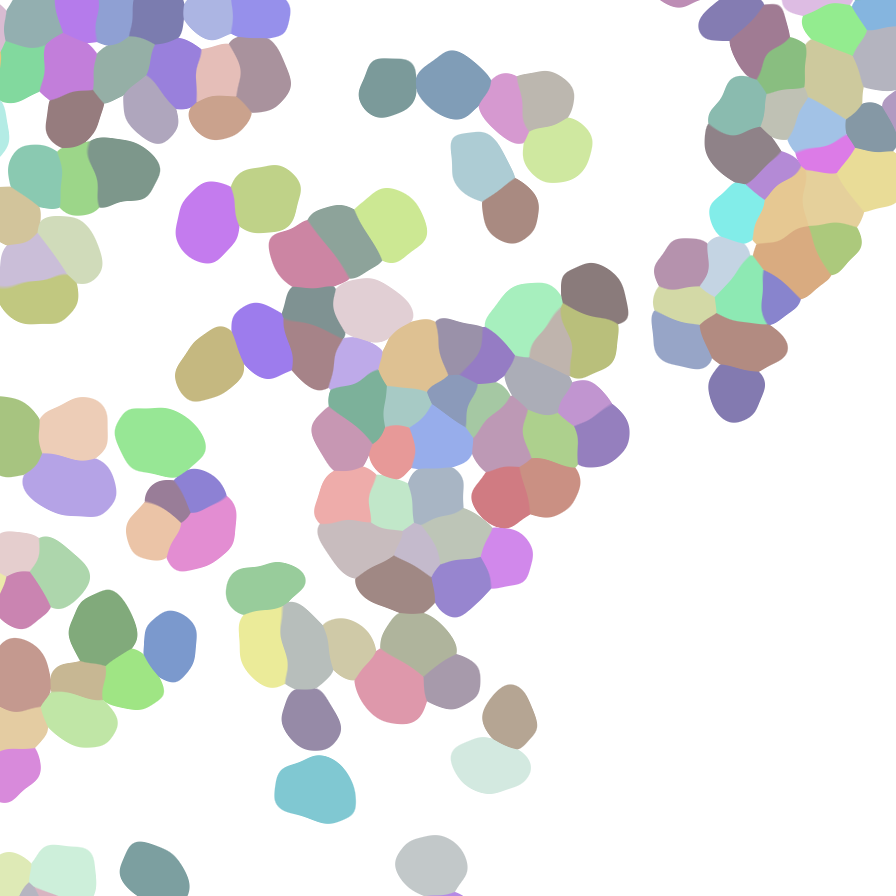
Reproduce this pattern procedurally as a Shadertoy shader.

```glsl
// Clustered round cells in muted random colours on a white ground.
// Jittered grid seeds survive inside capsule-shaped colonies or in loose groups;
// each point takes the nearest elliptical seed, so crowded cells press flat.

const float GRID = 19.0;                  // seeds per canvas height
const float JITTER = 0.72;                // seed scatter within its grid square
const vec2 RADIUS = vec2(0.60, 0.86);     // smallest and largest, in grid units
const float STRETCH = 0.22;               // greatest elongation of a cell
const float WOBBLE = 0.055;               // waviness of outlines, in grid units
const float GROUP_CHANCE = 0.34;          // share of 2x2 blocks with loose cells
const float MEMBER_CHANCE = 0.58;         // share of seeds kept in such a block
const vec3 BARE_DISC = vec3(1.06, 0.0, 0.50); // empty region: centre, radius
const vec3 BACKGROUND = vec3(1.0);
const float TONE_LOW = 0.48;
const float TONE_RANGE = 0.46;
const float TONE_GAMMA = 1.3;

// Colonies: spine from xy to zw, and half width.
const int COLONIES = 6;
const vec4 SPINE[COLONIES] = vec4[COLONIES](
    vec4(0.50, 0.47, 0.58, 0.53), vec4(0.79, 0.68, 0.97, 0.92),
    vec4(-0.05, 0.97, 0.24, 0.95), vec4(0.03, 0.23, 0.13, 0.27),
    vec4(0.00, 0.00, 0.18, 0.02), vec4(0.13, 0.53, 0.35, 0.29));
const float WIDTH[COLONIES] = float[COLONIES](0.13, 0.09, 0.08, 0.035, 0.025, 0.022);

vec3 hash3(vec2 p) {
    vec3 q = vec3(dot(p, vec2(127.1, 311.7)),
                  dot(p, vec2(269.5, 183.3)),
                  dot(p, vec2(419.2, 371.9)));
    return fract(sin(q) * 43758.5);
}

float segmentDistance(vec2 p, vec2 a, vec2 b) {
    vec2 pa = p - a, ba = b - a;
    return length(pa - ba * clamp(dot(pa, ba) / dot(ba, ba), 0.0, 1.0));
}

// True where a seed centred at c (canvas units) grows into a cell.
bool isAlive(vec2 c, vec2 id) {
    for (int i = 0; i < COLONIES; i++)
        if (segmentDistance(c, SPINE[i].xy, SPINE[i].zw) < WIDTH[i]) return true;
    if (distance(c, BARE_DISC.xy) < BARE_DISC.z) return false;
    return hash3(floor(id * 0.5) + 71.0).x < GROUP_CHANCE
        && hash3(id + 37.0).y < MEMBER_CHANCE;
}

vec3 cellColour(vec2 id) {
    return TONE_LOW + TONE_RANGE * pow(hash3(id + 113.0), vec3(TONE_GAMMA));
}

// Signed distance from an offset to an ellipse-like cell, in grid units.
float cellDistance(vec2 offset, vec2 id) {
    vec3 h = hash3(id + 59.0);
    float a = 3.14159 * h.x;
    float s = 1.0 + STRETCH * h.y;
    vec2 q = mat2(cos(a), -sin(a), sin(a), cos(a)) * offset;
    return length(q * vec2(1.0 / s, s)) - mix(RADIUS.x, RADIUS.y, h.z);
}

// Layered sines that bend the outlines gently.
vec2 warp(vec2 p) {
    vec2 w = sin(p.yx * 3.1 + vec2(0.7, 2.3) + 1.5 * sin(p * 1.3));
    w += 0.5 * sin(p.yx * 6.7 + p * 2.9 + vec2(4.1, 1.2));
    return WOBBLE * w;
}

void mainImage(out vec4 fragColor, in vec2 fragCoord) {
    float pixel = GRID / iResolution.y;
    vec2 p = fragCoord * pixel;
    p += warp(p);
    vec2 base = floor(p);

    // Nearest and second nearest living cells.
    float d1 = 9.0, d2 = 9.0;
    vec2 id1 = base, id2 = base;
    for (int y = -2; y <= 2; y++)
    for (int x = -2; x <= 2; x++) {
        vec2 id = base + vec2(x, y);
        vec2 seed = id + 0.5 + JITTER * (hash3(id).xy - 0.5);
        if (!isAlive(seed / GRID, id)) continue;
        float d = cellDistance(p - seed, id);
        if (d < d1) {
            d2 = d1; id2 = id1;
            d1 = d;  id1 = id;
        } else if (d < d2) {
            d2 = d;  id2 = id;
        }
    }

    // Smooth the seams between cells, then the outer edge.
    float seam = clamp(0.5 + 0.5 * (d2 - d1) / pixel, 0.0, 1.0);
    vec3 colour = mix(cellColour(id2), cellColour(id1), seam);
    float cover = clamp(0.5 - d1 / pixel, 0.0, 1.0);
    fragColor = vec4(mix(BACKGROUND, colour, cover), 1.0);
}
```
